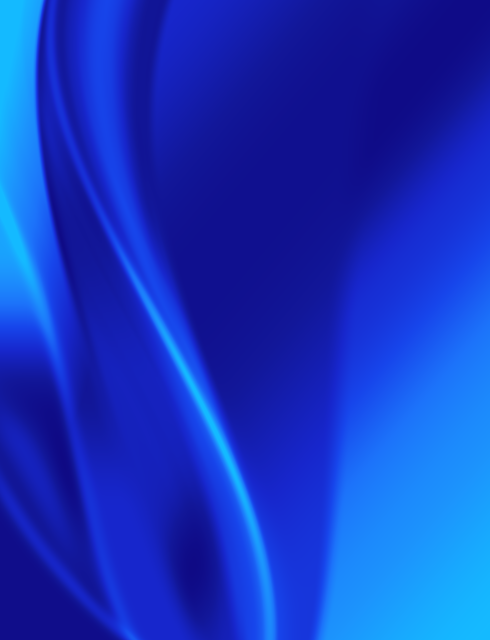
A Shadertoy shader for this background:

```glsl
// Draws flowing silk-like ribbons of blue light with a cyan ridge on a deep blue field.

// Blue ramp: 0 is deep indigo, 6 is bright cyan.
vec3 blueRamp(float level) {
    vec3 stops[7] = vec3[7](
        vec3(0.055, 0.025, 0.50), vec3(0.07, 0.09, 0.60), vec3(0.09, 0.15, 0.80),
        vec3(0.09, 0.27, 0.92), vec3(0.11, 0.45, 0.98), vec3(0.11, 0.58, 0.99),
        vec3(0.08, 0.73, 1.0));
    float l = clamp(level, 0.0, 5.999);
    int i = int(l);
    return mix(stops[i], stops[i + 1], fract(l));
}

// Smooth curve through five evenly spaced values, t from 0 to 1.
float curve(float t, float a, float b, float c, float d, float e) {
    float s = t * 4.0;
    float s1 = s - 1.0, s2 = s - 2.0, s3 = s - 3.0, s4 = s - 4.0;
    return a * s1 * s2 * s3 * s4 / 24.0 - b * s * s2 * s3 * s4 / 6.0
         + c * s * s1 * s3 * s4 / 4.0 - d * s * s1 * s2 * s4 / 6.0
         + e * s * s1 * s2 * s3 / 24.0;
}

float bell(float d, float width) {
    float k = d / width;
    return exp(-k * k);
}

// Soft step, centred on d = 0.
float edge(float d, float softness) {
    return smoothstep(-softness, softness, d);
}

float hash(float n) {
    return fract(sin(n * 12.9898) * 43758.5453);
}

float noise(float x) {
    float f = fract(x);
    return mix(hash(floor(x)), hash(floor(x) + 1.0), f * f * (3.0 - 2.0 * f));
}

// Wide field on the right: two panels shaded along one diagonal.
float fieldLevel(float x, float t, float seam) {
    float s = t + 0.9 * (x - 1.0);
    float inner = 2.0 - 1.4 * smoothstep(-0.6, -0.15, s) + 1.9 * smoothstep(-0.05, 0.6, s);
    float outer = 1.0 - 0.7 * smoothstep(-0.25, -0.05, s) + 1.9 * smoothstep(0.0, 0.25, s)
                + 2.4 * smoothstep(0.2, 0.65, s) + 1.4 * smoothstep(0.55, 1.0, s);
    return mix(inner, outer, edge(x - seam, mix(0.045, 0.022, t)));
}

// Folds on the far left: a cyan glow, a streak and dark hollows.
float leftLevel(float x, float t, float streak, float lowStreak) {
    float glow = 6.8 - 4.5 * t - 18.0 * x;
    float sheet = max(glow, mix(0.9, 2.0, smoothstep(0.6, 0.8, t)));
    float hollow = mix(5.4, 0.4, smoothstep(0.38, 0.65, t));
    hollow += 1.3 * bell(x - (t - 0.64) * 0.75, 0.05) * smoothstep(0.55, 0.7, t);
    float level = mix(hollow, sheet, edge(x - streak, 0.022));
    level += mix(1.5, 0.9, t) * bell(x - streak, 0.016);
    level -= 0.7 * bell(x - streak + 0.035, 0.03) * smoothstep(0.6, 0.8, t);
    float below = edge(lowStreak - x, 0.02);
    level = mix(level, 0.4, below * smoothstep(0.65, 0.8, t));
    return level + 1.4 * bell(x - lowStreak, 0.022) * smoothstep(0.6, 0.8, t);
}

// Shaded cloth between the left fold and the ridge.
float clothLevel(float x, float t, float fold, float ridge) {
    float level = mix(2.0, 0.9, smoothstep(0.15, 0.36, t));
    level += 0.8 * smoothstep(0.36, 0.6, t);
    level -= 1.5 * bell(length(vec2((x - 0.395) / 0.055, (t - 0.885) / 0.11)), 1.0);
    float innerFold = curve(t, 0.08, 0.13, 0.285, 0.415, 0.49);
    level += 1.1 * edge(x - innerFold, 0.022) * smoothstep(0.45, 0.7, t);
    level -= 0.7 * bell(x - fold - 0.006, 0.012) * (1.0 - smoothstep(0.4, 0.75, t));
    return level - 0.5 * bell(x - ridge + 0.02, 0.015) * (1.0 - smoothstep(0.3, 0.5, t));
}

// Bright band between the ridge and the outer rim.
float bandLevel(float x, float t, float ridge, float rim) {
    float q = (x - ridge) / max(rim - ridge, 0.02);
    float upper = 0.7 + 2.3 * bell(q - 0.45, 0.27) + 0.25 * (noise(q * 12.0 + 3.0) - 0.5);
    float lower = 2.7 - 0.5 * smoothstep(0.4, 1.0, q);
    return mix(upper, lower, smoothstep(0.3, 0.6, t));
}

void mainImage(out vec4 fragColor, in vec2 fragCoord) {
    vec2 uv = fragCoord / iResolution.xy;
    float x = uv.x;
    float t = 1.0 - uv.y;

    // Horizontal position of each flowing line, from top to bottom
    float fold = curve(t, 0.09, 0.086, 0.16, 0.265, 0.40);
    float ridge = curve(t, 0.11, 0.16, 0.32, 0.483, 0.553);
    float rim = curve(t, 0.345, 0.312, 0.386, 0.503, 0.565);
    float streak = curve(t, -0.30, -0.045, 0.094, 0.168, 0.27);
    float lowStreak = curve(t, -0.20, -0.17, -0.12, -0.005, 0.262);
    float seam = curve(t, 0.765, 0.725, 0.697, 0.682, 0.648);

    // Layers from left to right
    float level = leftLevel(x, t, streak, lowStreak);
    float foldSoftness = mix(0.008, 0.035, smoothstep(0.3, 0.8, t));
    level = mix(level, clothLevel(x, t, fold, ridge), edge(x - fold, foldSoftness));
    level = mix(level, bandLevel(x, t, ridge, rim), edge(x - ridge, 0.012));
    level = mix(level, fieldLevel(x, t, seam), edge(x - rim, 0.014));

    // Light along the ridge, with a faint rim and fine fibres
    float shine = 0.9 + 2.1 * bell(t - 0.6, 0.25);
    level += shine * bell(x - ridge, 0.011) + 0.6 * bell(x - ridge, 0.035) * smoothstep(0.2, 0.5, t);
    level += 0.35 * bell(x - rim + 0.018, 0.012) * smoothstep(0.25, 0.45, t);
    float fibres = noise((x - ridge) * 90.0) - 0.5;
    level += 0.22 * fibres * bell(x - ridge, 0.12) * (1.0 - edge(x - rim, 0.02));

    fragColor = vec4(blueRamp(level), 1.0);
}
```
